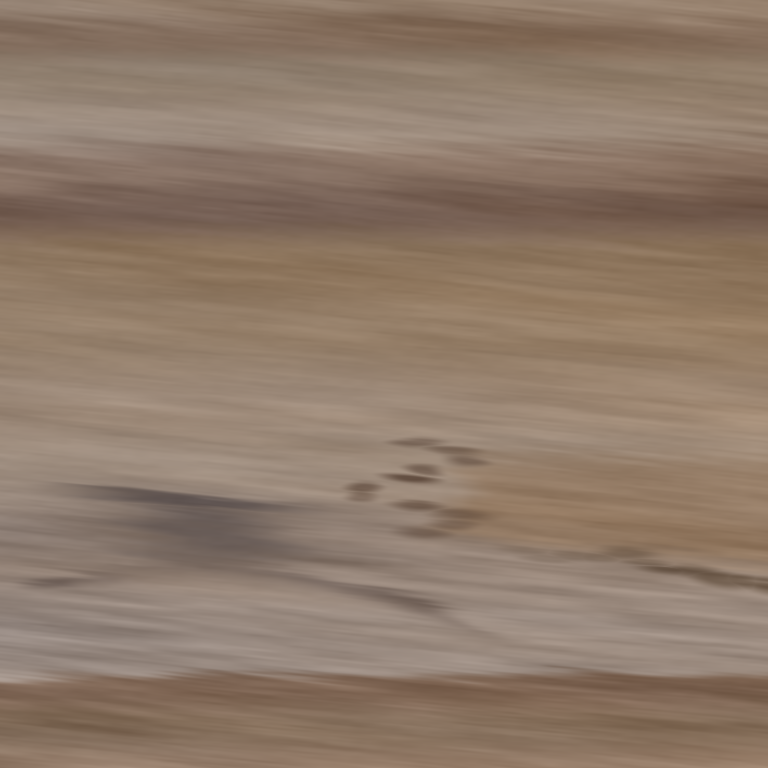
This texture is drawn by a Shadertoy shader. Its source:

```glsl
float hash(vec2 cell) {
    uvec2 q = uvec2(ivec2(cell)) * uvec2(1597334677u, 381201580u);
    uint h = (q.x ^ q.y) * 1597334677u;
    h = (h ^ (h >> 15)) * 2246822519u;
    return float((h ^ (h >> 13)) >> 8) / 16777216.0;
}

float noise(vec2 p) {
    vec2 i = floor(p), f = fract(p);
    f = f * f * (3.0 - 2.0 * f);
    return mix(mix(hash(i), hash(i + vec2(1, 0)), f.x),
               mix(hash(i + vec2(0, 1)), hash(i + vec2(1, 1)), f.x), f.y);
}

// Long thin fibres that fall gently to the right, centred on zero
float fibres(vec2 p, float along, float across) {
    p.y += 0.10 * p.x + 0.006 * noise(p * vec2(3, 9));
    float sum = 0.0, weight = 0.5;
    for (int i = 0; i < 3; i++) {
        sum += weight * (noise(p * vec2(along, across) + 37.0 * float(i)) - 0.5);
        along *= 1.6;
        across *= 1.9;
        weight *= 0.62;
    }
    return sum;
}

// Soft elongated spot, tilted with the grain
float spot(vec2 p, vec2 centre, vec2 radius) {
    vec2 d = p - centre;
    d.y += 0.08 * d.x;
    return 1.0 - smoothstep(0.25, 1.25, length(d / radius));
}

vec3 boardColour(float y) {
    vec3 c = vec3(0.60, 0.50, 0.42);
    c = mix(c, vec3(0.51, 0.42, 0.34), smoothstep(0.00, 0.05, y));
    c = mix(c, vec3(0.49, 0.39, 0.32), smoothstep(0.06, 0.10, y));
    c = mix(c, vec3(0.60, 0.54, 0.50), smoothstep(0.113, 0.128, y));
    c = mix(c, vec3(0.58, 0.51, 0.46), smoothstep(0.18, 0.28, y));
    c = mix(c, vec3(0.61, 0.54, 0.48), smoothstep(0.30, 0.40, y));
    c = mix(c, vec3(0.63, 0.55, 0.48), smoothstep(0.41, 0.46, y));
    c = mix(c, vec3(0.58, 0.49, 0.40), smoothstep(0.48, 0.56, y));
    c = mix(c, vec3(0.55, 0.46, 0.37), smoothstep(0.56, 0.66, y));
    c = mix(c, vec3(0.45, 0.36, 0.31), smoothstep(0.67, 0.72, y));
    c = mix(c, vec3(0.53, 0.44, 0.38), smoothstep(0.73, 0.78, y));
    c = mix(c, vec3(0.61, 0.54, 0.48), smoothstep(0.79, 0.83, y));
    c = mix(c, vec3(0.56, 0.49, 0.42), smoothstep(0.84, 0.90, y));
    c = mix(c, vec3(0.51, 0.42, 0.35), smoothstep(0.91, 0.945, y));
    return mix(c, vec3(0.59, 0.51, 0.44), smoothstep(0.955, 1.0, y));
}

void mainImage(out vec4 fragColor, in vec2 fragCoord) {
    vec2 uv = fragCoord / iResolution.xy;
    float fine = fibres(uv, 7.0, 95.0);
    float broad = fibres(uv + 5.0, 2.5, 28.0);

    // Colour bands with frayed borders
    float y = uv.y + 0.022 * fine + 0.016 * broad;
    vec3 wood = boardColour(y);

    // Smear stains sideways, each fibre row by its own amount
    float row = uv.y + 0.09 * uv.x;
    vec2 smeared = uv;
    smeared.x += 0.13 * (noise(vec2(uv.x * 2.0, row * 75.0)) - 0.5);
    smeared.y += 0.020 * fine;

    // Warm heartwood wedge opening to the right
    float wedge = smoothstep(0.54, 0.62, smeared.x)
                * smoothstep(0.29, 0.32, y + 0.09 * (uv.x - 0.55))
                * (1.0 - smoothstep(0.38, 0.43, y));
    wood = mix(wood, vec3(0.56, 0.46, 0.37), 0.8 * wedge);

    // Brown halo and grey core of the large stain
    wood = mix(wood, vec3(0.49, 0.42, 0.37), 0.65 * spot(smeared, vec2(0.25, 0.30), vec2(0.30, 0.075)));
    float core = max(spot(smeared, vec2(0.27, 0.308), vec2(0.13, 0.042)),
                     spot(smeared, vec2(0.22, 0.349), vec2(0.20, 0.013)));
    wood = mix(wood, vec3(0.35, 0.30, 0.28), core * clamp(0.72 + 1.3 * broad + 0.7 * fine, 0.0, 1.0));

    // Arched growth line below the stain
    float arch = y - 0.262 + 0.6 * pow(uv.x - 0.26, 2.0);
    float archLine = exp(-pow(arch / 0.010, 2.0)) * (1.0 - smoothstep(0.5, 0.68, uv.x));
    wood = mix(wood, vec3(0.40, 0.34, 0.31), archLine * clamp(0.45 + 2.0 * broad, 0.0, 0.8));

    // Small dark flecks: a hooked column, then a trail to the right edge
    float flecks = 0.0, trail = 0.0;
    for (int i = 0; i < 11; i++) {
        float t = float(i) / 10.0, r = hash(vec2(i, 71)), s = hash(vec2(i, 19));
        vec2 hook = vec2(0.53 + 0.06 * sin(9.0 * t) + 0.04 * (r - 0.5), mix(0.425, 0.305, t));
        flecks = max(flecks, (0.4 + 0.5 * s) * spot(mix(uv, smeared, 0.45), hook, vec2(0.022 + 0.025 * r, 0.008)));
        vec2 path = vec2(mix(0.70, 1.02, t), mix(0.288, 0.245, t) + 0.018 * (s - 0.5));
        trail = max(trail, (0.3 + 0.5 * t) * spot(mix(uv, smeared, 0.5), path, vec2(0.045, 0.006 + 0.010 * t * r)));
    }
    wood = mix(wood, vec3(0.35, 0.27, 0.22), flecks);
    wood = mix(wood, vec3(0.37, 0.30, 0.24), trail);

    // Fibre contrast, strongest in the lower boards
    float contrast = mix(0.17, 0.10, smoothstep(0.20, 0.40, uv.y));
    wood += contrast * fine + 0.085 * broad;

    // Drifting tint: greyer to the left, warmer to the right
    float warmth = 0.5 * (uv.x - 0.5) + fibres(uv + 11.0, 1.5, 14.0);
    wood += warmth * vec3(0.005, -0.018, -0.048);
    wood += 0.012 * (noise(uv * vec2(60, 260)) - 0.5);

    fragColor = vec4(clamp(wood, 0.0, 1.0), 1.0);
}
```
